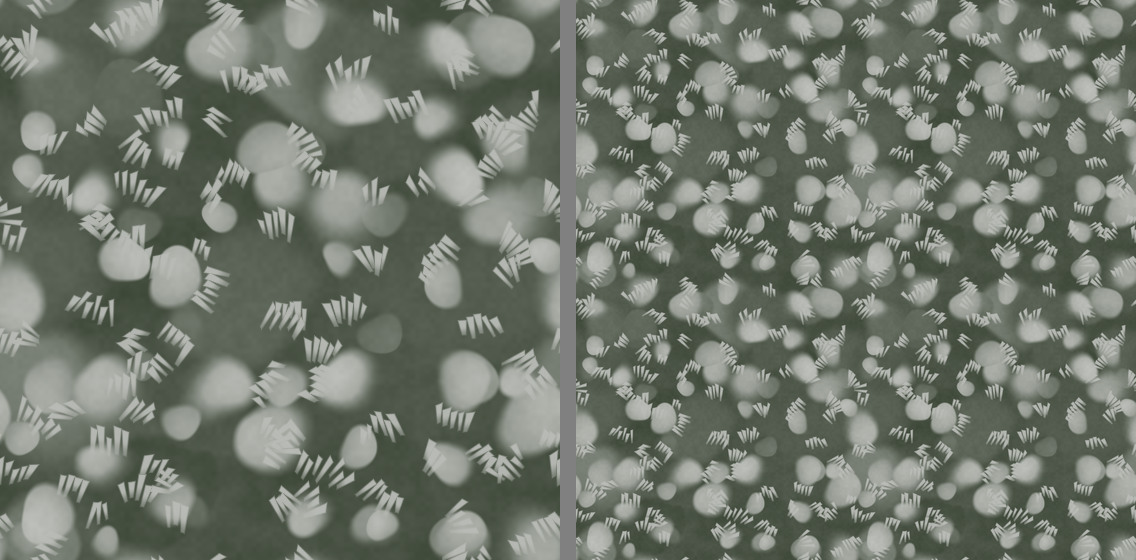
Left, the tile; right, the same tile 2 across and 2 down.
Write a Shadertoy shader that draws this pattern.

```glsl
// Tiling field of soft pale discs and fans of short brush dashes on dark grey-green
#define DARK vec3(0.235, 0.275, 0.215)
#define LIGHT vec3(0.755, 0.765, 0.745)
#define HAZE_GRID 5.0
#define DISC_GRID 7.0
#define DISC_SHARE 0.86
#define FAN_SHARE 0.62
#define DASH_TONE 0.94
#define DASH_SOFT 0.0012
#define WARP 0.012
#define GRAIN 0.045
#define TAU 6.28319

vec4 hash4(vec3 p) {
    vec4 q = fract(p.xyzx * vec4(0.1031, 0.1030, 0.0973, 0.1099));
    q += dot(q, q.wzxy + 33.33);
    return fract((q.xxyz + q.yzzw) * q.zywx);
}

// Value noise that wraps after n cells
float noise(vec2 uv, vec2 n, float seed) {
    vec2 g = uv * n, i = floor(g), f = fract(g);
    f = f * f * (3.0 - 2.0 * f);
    vec2 a = mod(i, n), b = mod(i + 1.0, n);
    float low = mix(hash4(vec3(a, seed)).x, hash4(vec3(b.x, a.y, seed)).x, f.x);
    float high = mix(hash4(vec3(a.x, b.y, seed)).x, hash4(vec3(b, seed)).x, f.x);
    return mix(low, high, f.y);
}

// Lays lobed discs over a tone; each is crisper on one side
float blobs(float tone, vec2 uv, float n, float seed, vec2 radius, vec2 level, vec2 soft, float share) {
    vec2 home = floor(uv * n);
    for (int y = -1; y <= 1; y++)
    for (int x = -1; x <= 1; x++) {
        vec2 cell = home + vec2(x, y), id = mod(cell, n);
        vec4 h = hash4(vec3(id, seed)), k = hash4(vec3(id, seed + 1.0));
        if (h.w > share) continue;
        vec2 d = uv - (cell + 0.12 + 0.76 * h.xy) / n;
        float ang = atan(d.y, d.x + 1e-6);
        float lobes = 1.0 + 0.09 * cos(2.0 * ang + TAU * k.x) + 0.05 * cos(3.0 * ang + TAU * k.y);
        float r = mix(radius.x, radius.y, h.z) * lobes;
        float q = length(d) / r;
        float side = clamp(dot(d, vec2(cos(TAU * k.w), sin(TAU * k.w))) / r, -1.0, 1.0);
        float s = mix(soft.x, soft.y, k.z * k.z) * (1.0 + 0.5 * side);
        float cover = 1.0 - smoothstep(1.0 - s, 1.0 + s, q);
        float shade = mix(level.x, level.y, fract(h.w * 13.0));
        shade *= 1.0 - 0.16 * min(q * q, 1.5) - 0.12 * side;
        tone = mix(tone, shade, cover * 0.94);
    }
    return tone;
}

// Coverage of fans, each of three to six tapered dashes
float fans(vec2 uv, float n, float seed) {
    float soft = DASH_SOFT + 0.5 / iResolution.y, ink = 0.0;
    vec2 home = floor(uv * n);
    for (int y = -1; y <= 1; y++)
    for (int x = -1; x <= 1; x++) {
        vec2 cell = home + vec2(x, y), id = mod(cell, n);
        vec4 h = hash4(vec3(id, seed)), k = hash4(vec3(id, seed + 1.0));
        if (h.w > FAN_SHARE) continue;
        vec2 d = uv - (cell + h.xy) / n;
        if (dot(d, d) > 0.0085) continue;
        float lean = (h.z - 0.5) * 2.4, spread = (k.x - 0.4) * 0.5;
        float count = 3.0 + floor(k.y * 4.0), gap = mix(0.011, 0.015, k.z);
        vec2 across = vec2(cos(lean), -sin(lean)), along = vec2(sin(lean), cos(lean));
        for (float m = 0.0; m < count; m++) {
            vec4 j = hash4(vec3(id, seed + 2.0 + m));
            float slot = m - 0.5 * (count - 1.0);
            float a = lean + slot * spread + (j.x - 0.5) * 0.24;
            vec2 e = d - across * slot * gap - along * (j.y - 0.5) * 0.02;
            vec2 q = vec2(dot(e, vec2(cos(a), -sin(a))), dot(e, vec2(sin(a), cos(a))));
            q.y += (k.w - 0.5) * 1.4 * q.x;
            float len = mix(0.012, 0.025, j.z);
            float wide = mix(0.003, 0.0058, j.w) * (1.0 + 0.35 * clamp(q.y / len, -1.0, 1.0));
            float edge = max(abs(q.x) - wide, abs(q.y) - len);
            float fade = mix(0.5, 1.0, smoothstep(-len, 0.2 * len, q.y));
            ink = max(ink, fade * (1.0 - smoothstep(-soft, soft, edge)));
        }
    }
    return ink;
}

void mainImage(out vec4 fragColor, in vec2 fragCoord) {
    vec2 uv = fragCoord / iResolution.xy;
    vec2 bent = uv + WARP * (vec2(noise(uv, vec2(12.0), 1.0), noise(uv, vec2(12.0), 2.0)) - 0.5);

    // Smoky ground
    float tone = 0.17 * noise(bent, vec2(4.0, 7.0), 3.0) + 0.08 * noise(bent, vec2(13.0, 19.0), 4.0);

    // Dim haze, middle discs, then bright discs
    tone = blobs(tone, bent, HAZE_GRID, 11.0, vec2(0.06, 0.125), vec2(0.06, 0.52), vec2(0.08, 0.5), 0.9);
    tone = blobs(tone, bent, DISC_GRID, 21.0, vec2(0.022, 0.05), vec2(0.3, 0.7), vec2(0.1, 0.45), 0.5);
    tone = blobs(tone, bent, DISC_GRID, 31.0, vec2(0.026, 0.066), vec2(0.78, 1.0), vec2(0.1, 0.5), DISC_SHARE);

    // Mottling and grain
    tone += GRAIN * (noise(uv, vec2(40.0), 5.0) + noise(uv, vec2(110.0), 6.0) - 1.0);

    // Brush dashes
    float ink = max(fans(uv, 9.0, 41.0), fans(uv, 8.0, 61.0));
    tone = mix(tone, DASH_TONE, ink * 0.95);

    fragColor = vec4(mix(DARK, LIGHT, clamp(tone, 0.0, 1.0)), 1.0);
}
```
